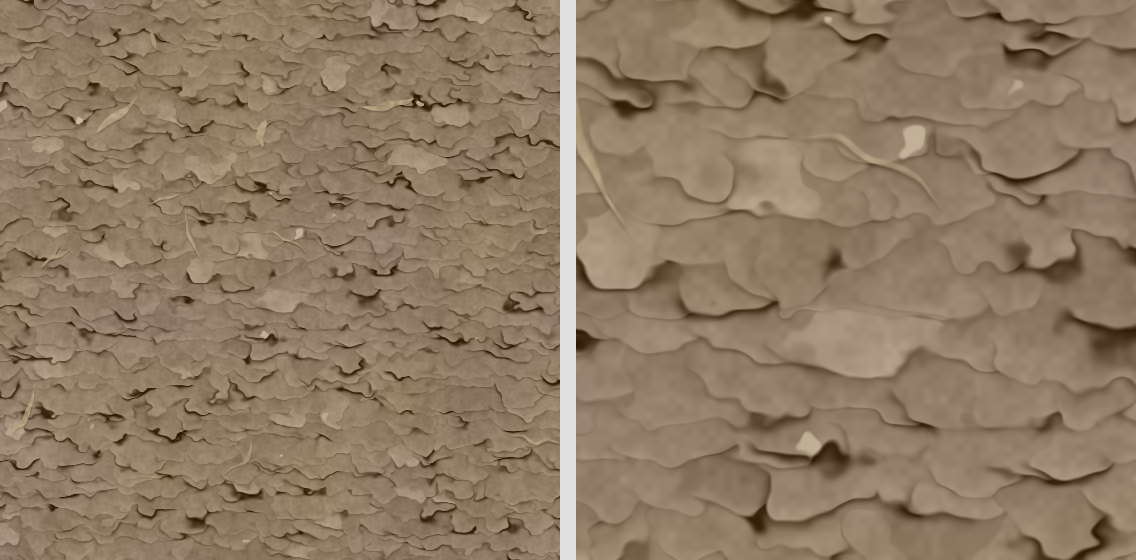
Left, the full canvas; right, a detail of the centre.
Give the GLSL for this texture, as a Shadertoy shader.

```glsl
// Dry crumbly soil: rows of overlapping, noise-warped flakes, painted from
// the bottom up so each leaves a ragged shadow crack under its lower lip.
// Bent straw slivers, pale grit and fine grain are scattered on top.

const vec3 SOIL = vec3(0.578, 0.498, 0.407);
const vec3 STRAW = vec3(0.72, 0.64, 0.51);
const vec3 GRIT = vec3(0.80, 0.73, 0.63);
const vec2 FLAKE_GRID = vec2(24.0, 33.0);

float hash(vec2 p) {
    vec3 q = fract(p.xyx * vec3(0.1031, 0.1030, 0.0973));
    q += dot(q, q.yzx + 33.33);
    return fract((q.x + q.y) * q.z);
}

vec2 hash2(vec2 p) {
    return vec2(hash(p), hash(p + 57.3));
}

float noise(vec2 p) {
    vec2 i = floor(p), f = fract(p);
    f = f * f * (3.0 - 2.0 * f);
    float low = mix(hash(i), hash(i + vec2(1, 0)), f.x);
    float high = mix(hash(i + vec2(0, 1)), hash(i + vec2(1, 1)), f.x);
    return mix(low, high, f.y);
}

vec2 warp(vec2 p, float frequency) {
    p *= frequency;
    return vec2(noise(p + 11.0), noise(p + 83.0)) - 0.5;
}

// Brightness offset of the flakes and the cracks between them
float flakeTone(vec2 p, float blur) {
    vec2 q = p * FLAKE_GRID;
    q += 0.75 * warp(q, 1.1) + 0.38 * warp(q, 3.1);
    vec2 cell = floor(q);
    float breakup = smoothstep(0.3, 0.72, noise(q * vec2(1.3, 1.0) + 29.0));
    float tone = -0.02;

    for (int y = -2; y <= 2; y++)
    for (int x = -2; x <= 2; x++) {
        vec2 id = cell + vec2(x, y);
        vec2 rnd = hash2(id + 7.0);
        vec2 radius = mix(vec2(0.5, 0.5), vec2(1.05, 1.0), hash2(id + 131.0));
        vec2 rel = q - id - 0.5 - 0.7 * (hash2(id + 211.0) - 0.5);
        float d = (length(rel / radius) - 1.0) * min(radius.x, radius.y);
        float under = smoothstep(0.1, 0.85, -rel.y / (length(rel) + 0.001));

        // Narrow dark crack with a faint wider shade, outside the lower lip
        float gap = max(d, 0.0);
        float width = mix(0.09, 0.19, rnd.x * breakup);
        float crack = exp(-gap * gap / (width * width));
        float strength = 0.03 + breakup * (0.06 + 0.36 * rnd.x * rnd.x);
        float shade = under * (strength * crack + 0.025 * exp(-gap * 5.0));

        // Flake face, brighter towards the lip
        float face = 0.055 * (rnd.y - 0.5) + 0.05 * step(0.95, rnd.y);
        face += 0.035 * under * smoothstep(-0.4, -0.05, d);
        float cover = smoothstep(blur, -blur, d);
        tone = mix(max(tone - shade, -0.38), face, cover);
    }
    return tone;
}

// Coverage of a tapered sliver bent into an arc
float sliver(vec2 p, float angle, float halfLength, float halfWidth, float bend, float blur) {
    float c = cos(angle), s = sin(angle);
    p = vec2(c * p.x + s * p.y, c * p.y - s * p.x);
    float along = p.x / halfLength;
    float taper = halfWidth * (1.0 - along * along);
    float d = abs(p.y - bend * halfLength * along * along) - taper;
    return smoothstep(blur, -blur, d);
}

vec3 addStraw(vec3 color, vec2 p, float blur) {
    for (int i = 0; i < 11; i++) {
        vec2 seed = vec2(float(i) * 3.7, 19.0);
        vec2 rnd = hash2(seed + 5.0);
        vec2 rel = p - hash2(seed) + 0.012 * warp(p, 45.0);
        float angle = 6.2832 * hash(seed + 41.0);
        float halfLength = mix(0.018, 0.055, rnd.x);
        float halfWidth = mix(0.0025, 0.009, rnd.y * rnd.y);
        float bend = 0.7 * (hash(seed + 77.0) - 0.5);
        float shadow = sliver(rel + vec2(0.0, 0.003), angle, halfLength, halfWidth, bend, 2.0 * blur);
        float cover = sliver(rel, angle, halfLength, halfWidth, bend, blur);
        color -= 0.10 * shadow * (1.0 - cover);
        vec3 fibre = STRAW + 0.14 * (noise(p * 130.0) - 0.5);
        color = mix(color, fibre, cover * mix(0.6, 1.0, hash(seed + 93.0)));
    }
    return color;
}

vec3 addGrit(vec3 color, vec2 p, float blur) {
    for (int i = 0; i < 14; i++) {
        vec2 seed = vec2(float(i) * 5.3, 163.0);
        float radius = mix(0.002, 0.008, pow(hash(seed + 9.0), 2.0));
        vec2 rel = p - hash2(seed) + 0.008 * warp(p, 110.0);
        float cover = smoothstep(blur, -blur, length(rel) - radius);
        color = mix(color, GRIT, cover * mix(0.4, 1.0, hash(seed + 23.0)));
    }
    return color;
}

void mainImage(out vec4 fragColor, in vec2 fragCoord) {
    vec2 p = fragCoord / iResolution.y;
    float blur = max(0.0013, 0.7 / iResolution.y);

    // Soil with broad patches, small lumps and fine grain
    float tone = flakeTone(p, blur * FLAKE_GRID.y);
    tone += 0.04 * (noise(p * 5.0) - 0.5) + 0.05 * (noise(p * 75.0) - 0.5);
    tone += 0.045 * (noise(p * 210.0) - 0.5);
    float cool = noise(p * 7.0 + 61.0) - 0.5;
    vec3 color = SOIL + tone + cool * vec3(-0.01, -0.01, 0.025);

    // Loose debris
    color = addStraw(color, p, blur);
    color = addGrit(color, p, blur);
    fragColor = vec4(clamp(color, 0.0, 1.0), 1.0);
}
```
